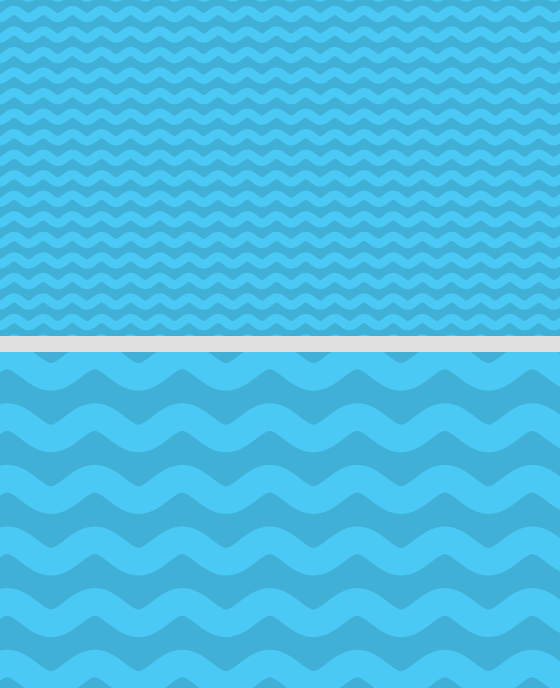
Top, the full canvas; bottom, a detail of the centre.
This pattern is drawn by a WebGL 1 fragment shader. Its source:

```glsl
precision highp float;

uniform vec2 u_resolution;

// Lengths are in wavelengths, phases in fractions of a repeat
#define WAVES 19.2
#define ROWS 16.36
#define CREST_PHASE 0.483
#define ROW_PHASE 0.683
#define AMPLITUDE 0.122
#define BAND_WIDTH 0.315
#define LIGHT_BLUE vec3(0.29, 0.79, 0.96)
#define DEEP_BLUE vec3(0.25, 0.69, 0.84)

const float TAU = 6.2831853;

// Distance to a cosine curve, by damped Newton steps to the nearest point
float waveDistance(vec2 p) {
  float t = p.x;
  for (int i = 0; i < 8; i++) {
    float height = AMPLITUDE * cos(TAU * t);
    float slope = -AMPLITUDE * TAU * sin(TAU * t);
    float bend = -TAU * TAU * height;
    float rise = height - p.y;
    float gradient = t - p.x + rise * slope;
    float curvature = 1.0 + slope * slope + rise * bend;
    t -= gradient / max(curvature, 0.4);
  }
  return length(vec2(t, AMPLITUDE * cos(TAU * t)) - p);
}

void main() {
  vec2 uv = gl_FragCoord.xy / u_resolution;
  float pixel = WAVES / u_resolution.x;
  float rowPitch = u_resolution.y * pixel / ROWS;

  // Repeat across and down, with rows counted from the top edge
  float across = fract(uv.x * WAVES - CREST_PHASE + 0.5) - 0.5;
  float down = fract((1.0 - uv.y) * ROWS - ROW_PHASE + 0.5) - 0.5;
  vec2 cell = vec2(across, -down * rowPitch);

  // Wavy band of even thickness with a one-pixel soft edge
  float edge = waveDistance(cell) - 0.5 * BAND_WIDTH;
  float band = clamp(0.5 - edge / pixel, 0.0, 1.0);
  gl_FragColor = vec4(mix(DEEP_BLUE, LIGHT_BLUE, band), 1.0);
}
```
